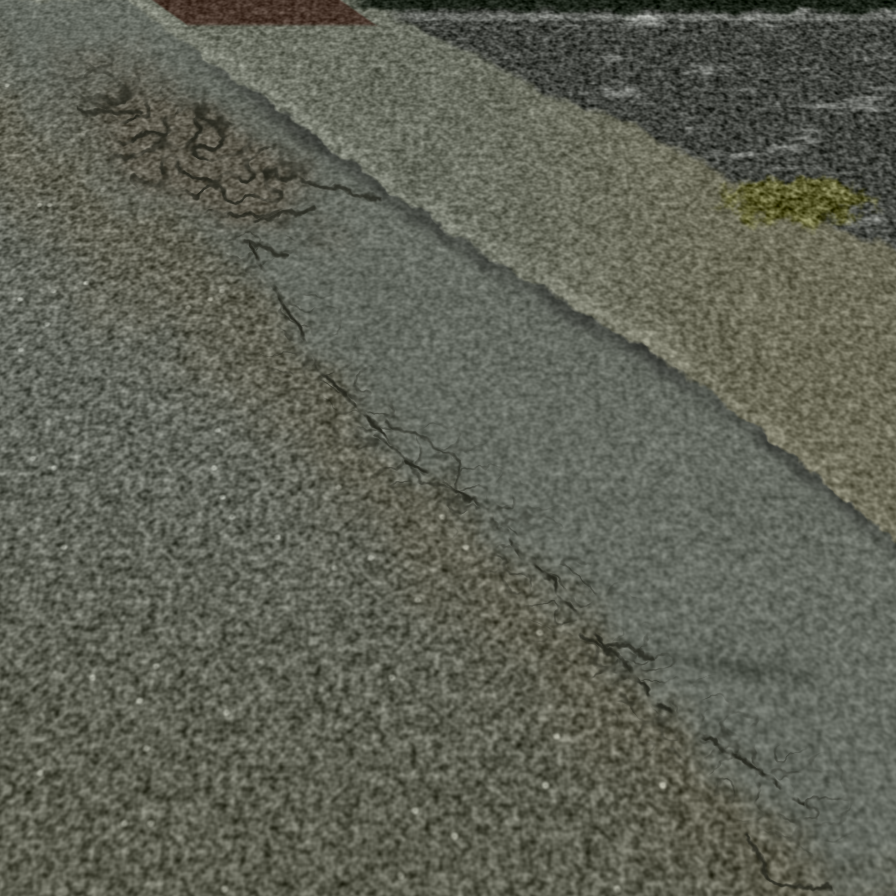
A Shadertoy shader for this texture:

```glsl
// Weathered asphalt beside a sloping kerb, with a mossy gravel verge behind it.
// Polyline boundaries split the surfaces; perspective-scaled gradient noise
// supplies grain, ragged edges, stains and cracks.

const int POINTS = 7;

vec2 hash2(vec2 cell) {
    vec3 h = fract(cell.xyx * vec3(.1031, .1030, .0973));
    h += dot(h, h.yzx + 33.33);
    return fract((h.xx + h.yz) * h.zy);
}

float corner(vec2 cell, vec2 offset) {
    float angle = 6.2832 * hash2(cell).x;
    return dot(vec2(cos(angle), sin(angle)), offset);
}

float gradientNoise(vec2 p) {
    vec2 i = floor(p), f = fract(p), e = vec2(0, 1);
    vec2 u = f * f * (3. - 2. * f);
    return mix(mix(corner(i, f), corner(i + e.yx, f - e.yx), u.x),
        mix(corner(i + e.xy, f - e.xy), corner(i + 1., f - 1.), u.x), u.y);
}

float fbm(vec2 p) {
    float sum = 0., amp = .6;
    for (int i = 0; i < 4; i++) {
        sum += amp * gradientNoise(p);
        p = mat2(1.6, 1.2, -1.2, 1.6) * p + 7.3;
        amp *= .55;
    }
    return sum;
}

float segmentDistance(vec2 p, vec2 a, vec2 b) {
    vec2 d = b - a;
    return length(p - a - d * clamp(dot(p - a, d) / dot(d, d), 0., 1.));
}

float pathDistance(vec2 p, vec2 pts[POINTS]) {
    float d = 1.;
    for (int i = 1; i < POINTS; i++) d = min(d, segmentDistance(p, pts[i - 1], pts[i]));
    return d;
}

// Signed height above a left-to-right polyline
float above(vec2 p, vec2 pts[POINTS]) {
    float h = pts[0].y;
    for (int i = 1; i < POINTS; i++) {
        vec2 a = pts[i - 1], b = pts[i];
        if (p.x > a.x) h = mix(a.y, b.y, min((p.x - a.x) / (b.x - a.x), 1.));
    }
    return p.y - h;
}

float bell(float x, float width) {
    return exp(-x * x / (width * width));
}

float blob(vec2 p, vec2 centre, vec2 radius) {
    return bell(length((p - centre) / radius), 1.);
}

float line(float d, float width, float soft) {
    return 1. - smoothstep(width, width + soft, d);
}

void mainImage(out vec4 fragColor, in vec2 fragCoord) {
    vec2 p = fragCoord / iResolution.xy;
    float soft = 1.2 / min(iResolution.x, iResolution.y);
    float depth = 330. / (3. - p.y);
    vec2 ground = depth * vec2(p.x - .5, 3);
    float grain = gradientNoise(ground) + .6 * gradientNoise(ground * 1.7 + 31.);
    grain += .5 * gradientNoise(ground * .43 + 9.);
    float mottling = fbm(p * 13.);
    vec2 ragged = p + .014 * vec2(fbm(p * 32.), fbm(p * 32. + 50.));

    vec2 kerb[POINTS] = vec2[](vec2(.14, 1), vec2(.26, .915), vec2(.43, .79),
        vec2(.586, .687), vec2(.755, .59), vec2(.86, .51), vec2(1, .395));
    vec2 verge[POINTS] = vec2[](vec2(.42, .985), vec2(.5, .957), vec2(.61, .895),
        vec2(.7, .863), vec2(.81, .805), vec2(.91, .753), vec2(1, .72));
    vec2 strip[POINTS] = vec2[](vec2(0, .92), vec2(.12, .82), vec2(.28, .69),
        vec2(.45, .49), vec2(.64, .325), vec2(.76, .19), vec2(.95, 0));
    vec2 seam[POINTS] = vec2[](vec2(.28, .727), vec2(.352, .596), vec2(.456, .486),
        vec2(.533, .439), vec2(.638, .323), vec2(.729, .219), vec2(.898, .102));
    vec2 ring[POINTS] = vec2[](vec2(.42, .51), vec2(.463, .484), vec2(.467, .462),
        vec2(.512, .454), vec2(.516, .484), vec2(.473, .51), vec2(.43, .53));
    vec4 strays[7] = vec4[](vec4(.273, .73, .319, .714), vec4(.34, .8, .423, .776),
        vec4(.085, .876, .156, .874), vec4(.286, .753, .352, .766),
        vec4(.65, .288, .73, .268), vec4(.83, .07, .86, .02), vec4(.86, .02, .93, .005));

    // Road: coarse olive asphalt, smoother grey strip, tan border, pale chips
    float side = above(p, strip) + .09 * mottling;
    float smoothStrip = smoothstep(-.06, .07, side);
    vec3 color = mix(vec3(.355, .36, .305), vec3(.385, .4, .365), smoothstep(0., .6, p.y));
    color = mix(color, vec3(.38, .37, .305), .65 * bell(side + .06, .1));
    color = mix(color, vec3(.395, .415, .38), smoothStrip);
    color += .04 * mottling + grain * mix(.24, .14, smoothStrip);
    vec2 cell = ground * .6;
    float chip = line(length(fract(cell) - .5), .1, .3) * step(.988, hash2(floor(cell)).x);
    color += .25 * chip * (1. - smoothStrip);

    // Broken brown patch, crack network, seam and stray cracks
    vec2 q = mat2(.87, .5, -.5, .87) * (p - vec2(.21, .835));
    float worn = smoothstep(.25, .8, blob(q, vec2(0), vec2(.18, .075)) + .4 * mottling);
    color = mix(color, vec3(.36, .325, .265) + .25 * grain, .6 * worn);
    float network = abs(gradientNoise(ragged * vec2(32, 46)));
    float broken = smoothstep(-.2, .15, fbm(p * 24. + 4.));
    float cracks = worn * (.25 + .75 * broken) * line(network, .03, .13);
    float seamDistance = pathDistance(ragged, seam);
    cracks = max(cracks, .5 * line(seamDistance, .01, .07) * line(network, .01, .09) * broken);
    cracks = max(cracks, broken * line(seamDistance, .0004, .0025 + soft));
    cracks = max(cracks, .6 * line(pathDistance(ragged, ring), .0002, .002 + soft));
    for (int i = 0; i < 7; i++) {
        float d = segmentDistance(ragged, strays[i].xy, strays[i].zw);
        cracks = max(cracks, .85 * line(d, .0006, .0025 + soft));
    }
    color = mix(color, vec3(.12, .125, .09), .85 * cracks);
    q = p - vec2(.82, .256);
    color -= .12 * blob(q + vec2(0, .15 * q.x), vec2(0), vec2(.065, .009));

    // Kerb: road-side shadow, sandy pavement and pale worn lip
    side = above(ragged, kerb);
    float shadow = smoothstep(-.028, -.002, side) * smoothstep(.17, .3, p.x);
    color *= 1. - .4 * shadow * (.75 + 1.5 * mottling);
    vec3 paving = mix(vec3(.415, .43, .38), vec3(.425, .42, .345), smoothstep(.45, .9, p.x));
    paving += .19 * grain + .06 * mottling + .09 * bell(side - .01, .012) * (.7 + mottling);
    color = mix(color, paving, smoothstep(-.003, .003, side));

    // Verge: dark gravel with pale streaks
    side = above(ragged, verge);
    float streak = smoothstep(.1, .42, fbm(p * vec2(12, 55))) + .7 * line(abs(p.y - .981), .002, .004);
    vec3 gravel = vec3(.255, .265, .245) + .24 * grain + .22 * streak;
    color = mix(color, gravel, smoothstep(-.005, .005, side) * smoothstep(.42, .46, p.x));

    // Moss tuft, rusty slab and shaded planting
    float tuft = fbm(p * 45.);
    float moss = blob(p, vec2(.895, .775), vec2(.095, .032)) + .6 * tuft;
    vec3 leaf = vec3(.35, .35, .16) + .3 * grain + .25 * tuft;
    color = mix(color, leaf, .9 * smoothstep(.35, .7, moss));
    float slant = p.x - 1.4 * (1. - p.y);
    float slab = min(min(slant - .17, .38 - slant), p.y - .972);
    color = mix(color, vec3(.28, .21, .17) + .15 * grain, smoothstep(-.003, .003, slab));
    float planting = smoothstep(.984, .992, ragged.y) * smoothstep(.38, .42, p.x);
    color = mix(color, vec3(.1, .13, .09) + .15 * grain, planting);

    fragColor = vec4(clamp(color, 0., 1.), 1);
}
```
